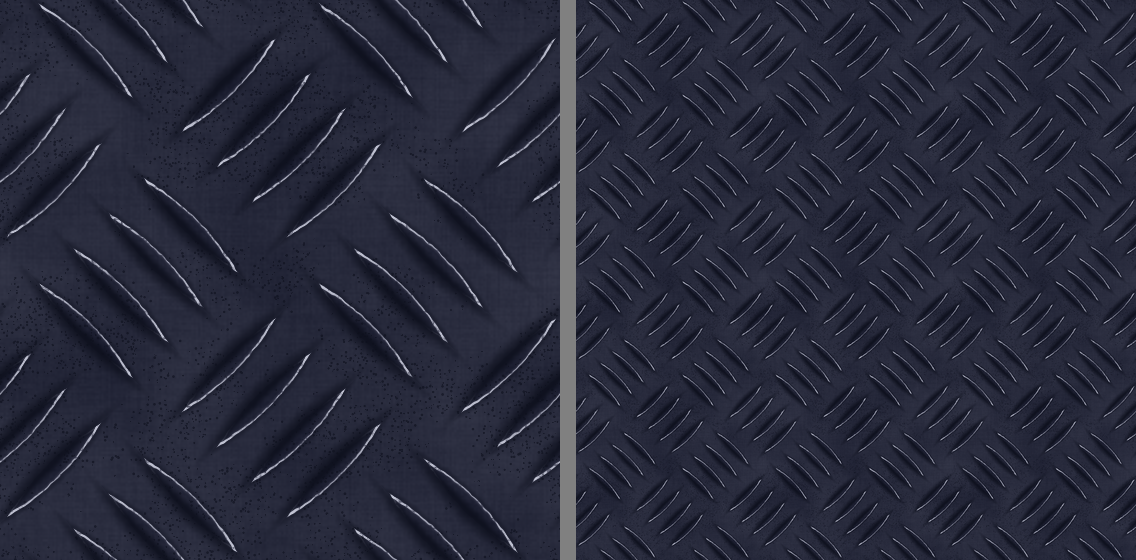
Left, the tile; right, the same tile 3 across and 3 down.
A WebGL 1 fragment shader for this texture:

```glsl
precision highp float;
// Dark steel tread plate: 2 x 2 cells, each with two groups of four raised
// lens-shaped bars lit from the right. Worn metal is built from wrapped value
// noise, stretched thread noise and cellular pits, so the canvas tiles.

uniform vec2 u_resolution;

const float CELLS = 2.0;
const float BAR_HALF_LENGTH = 0.236;
const float BAR_HALF_WIDTH = 0.030;

const vec3 PIT_DARK = vec3(0.05, 0.06, 0.11);
const vec3 STEEL_DARK = vec3(0.12, 0.13, 0.20);
const vec3 STEEL_LIGHT = vec3(0.17, 0.18, 0.25);
const vec3 RIM_SOFT = vec3(0.33, 0.33, 0.42);
const vec3 RIM_BRIGHT = vec3(0.78, 0.79, 0.85);

float hash(vec2 p) {
  vec3 q = fract(p.xyx * 0.1031);
  q += dot(q, q.yzx + 33.33);
  return fract((q.x + q.y) * q.z);
}

// Value noise that wraps after count lattice steps
float wrappedNoise(vec2 uv, vec2 count, float seed) {
  vec2 p = uv * count;
  vec2 i = floor(p);
  vec2 f = fract(p);
  f = f * f * (3.0 - 2.0 * f);
  vec2 lo = mod(i, count) + seed;
  vec2 hi = mod(i + 1.0, count) + seed;
  return mix(mix(hash(lo), hash(vec2(hi.x, lo.y)), f.x),
             mix(hash(vec2(lo.x, hi.y)), hash(hi), f.x), f.y);
}

float clouds(vec2 uv, float baseCount, float seed) {
  float sum = 0.0;
  float amplitude = 0.5;
  float count = baseCount;
  for (int i = 0; i < 5; i++) {
    sum += amplitude * wrappedNoise(uv, vec2(count), seed);
    count *= 2.0;
    amplitude *= 0.5;
  }
  return sum / 0.96875;
}

// Cellular specks; density is the chance that a cell holds one
float pits(vec2 uv, float count, float density) {
  vec2 p = uv * count;
  float mask = 0.0;
  for (int y = -1; y <= 1; y++) {
    for (int x = -1; x <= 1; x++) {
      vec2 cell = floor(p) + vec2(float(x), float(y));
      vec2 id = mod(cell, count);
      vec2 centre = cell + vec2(hash(id + 11.0), hash(id + 57.0));
      float radius = mix(0.25, 0.65, hash(id + 91.0));
      float speck = 1.0 - smoothstep(radius * 0.4, radius, length(p - centre));
      mask = max(mask, speck * step(hash(id + 23.0), density));
    }
  }
  return mask;
}

// Signed distances to the left (x) and right (y) arcs of a lens
vec2 lensArcs(vec2 q, float halfLength, float halfWidth) {
  float radius = (halfLength * halfLength + halfWidth * halfWidth) / (2.0 * halfWidth);
  vec2 offset = vec2(0.0, radius - halfWidth);
  return vec2(length(q - offset), length(q + offset)) - radius;
}

// Band just inside an arc
float rimBand(float arc, float halfThickness, float aa) {
  return 1.0 - smoothstep(-aa, aa, abs(arc + halfThickness) - halfThickness);
}

// One bar: x = face, y = shadow, z = bright rim, w = soft rim glow
vec4 bar(vec2 q, float aa) {
  vec2 arcs = lensArcs(q, BAR_HALF_LENGTH, BAR_HALF_WIDTH);
  float d = max(arcs.x, arcs.y);
  float face = 1.0 - smoothstep(-aa, aa, d);
  float tip = clamp(abs(q.x) / BAR_HALF_LENGTH, 0.0, 1.0);
  float thickness = mix(0.0026, 0.0050, tip * tip);
  float rim = rimBand(arcs.y, thickness, aa) * mix(0.65, 1.0, tip);
  rim = max(rim, 0.4 * pow(tip, 6.0) * rimBand(arcs.x, 0.003, aa));
  float glow = smoothstep(-0.016, -0.002, arcs.y);
  float leftSide = 1.0 - smoothstep(-0.020, 0.010, q.y);
  float shadow = leftSide * (1.0 - smoothstep(-0.012, 0.050, d));
  float contact = 0.5 * (1.0 - smoothstep(0.0, 0.022, d)) * (1.0 - face);
  return vec4(face, max(shadow, contact), rim * face, glow * face);
}

// All eight bars of a repeating cell
vec4 barCell(vec2 p, float wobble, float aa) {
  vec4 layers = vec4(0.0);
  for (int i = 0; i < 8; i++) {
    float group = floor(float(i) / 4.0);
    float k = float(i) - 4.0 * group;
    vec2 stepDir = vec2(1.0, 1.0 - 2.0 * group);
    vec2 first = mix(vec2(0.307, 0.820), vec2(0.818, 0.695), group);
    vec2 d = fract(p - first - stepDir * k / 8.0 + 0.5) - 0.5;
    vec2 across = stepDir * 0.70711;
    vec2 along = vec2(across.x, -across.y);
    layers = max(layers, bar(vec2(dot(d, along), dot(d, across) + wobble), aa));
  }
  return layers;
}

void main() {
  vec2 uv = gl_FragCoord.xy / u_resolution;
  float aa = 0.7 * CELLS / min(u_resolution.x, u_resolution.y);

  // Worn steel
  float cloud = clouds(uv, 6.0, 3.0);
  float threads = 0.5 * (wrappedNoise(uv, vec2(24.0, 256.0), 17.0) + wrappedNoise(uv, vec2(256.0, 24.0), 41.0));
  float grain = wrappedNoise(uv, vec2(230.0), 71.0);
  float tone = 0.68 + 1.7 * (cloud - 0.5) + 0.6 * (threads - 0.5) + 0.3 * (grain - 0.5);
  float pitDensity = 0.30 * smoothstep(0.42, 0.70, clouds(uv, 10.0, 29.0));

  // Raised bars
  float wobble = 0.004 * (wrappedNoise(uv, vec2(110.0), 53.0) - 0.5);
  vec4 layers = barCell(uv * CELLS, wobble, aa);
  vec3 color = mix(STEEL_DARK, STEEL_LIGHT, tone - 0.75 * layers.x);
  color = mix(color, PIT_DARK, 0.6 * pits(uv, 190.0, pitDensity));
  color = mix(color, PIT_DARK, 0.85 * layers.y);
  color = mix(color, RIM_SOFT, 0.35 * layers.w);
  color = mix(color, RIM_BRIGHT, layers.z * smoothstep(-0.25, 0.55, grain));
  gl_FragColor = vec4(color, 1.0);
}
```
